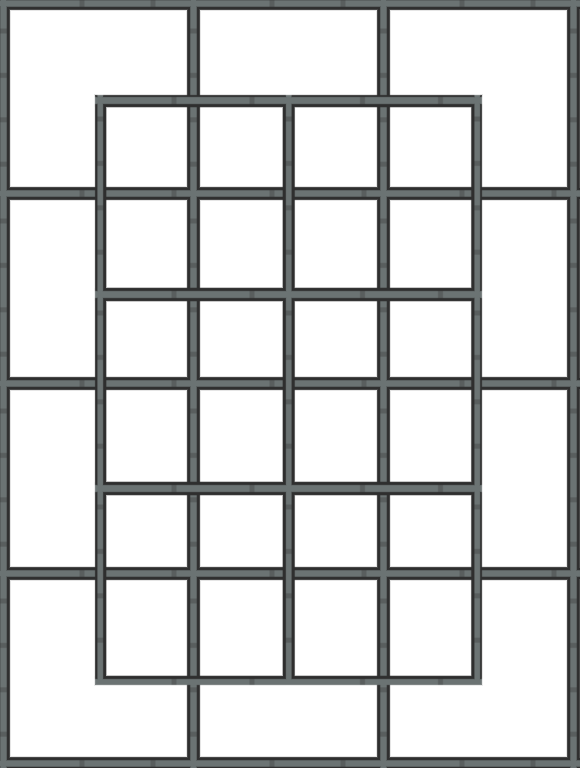
A Shadertoy shader for this pattern:

```glsl
#define DESIGN_HEIGHT 768.0
#define OUTLINE 3.2
#define TICK_HALF 2.5
#define TICK_STEP 44.4
#define STEEL vec3(0.42, 0.45, 0.45)
#define SEAM vec3(0.35, 0.37, 0.37)
#define EDGE_DARK vec3(0.18, 0.18, 0.18)

float blur; // edge softness in design units

float below(float value, float limit) {
    return 1.0 - smoothstep(limit - blur, limit + blur, value);
}

// Seam mark repeated once per pitch
float tick(float x, float start, float pitch) {
    float d = abs(mod(x - start + 0.5 * pitch, pitch) - 0.5 * pitch);
    return below(d, TICK_HALF);
}

// Four evenly spaced seams along each vertical span
float tickRun(float y, float start, float pitch) {
    float marks = 0.0;
    for (int i = 0; i < 4; i++)
        marks = max(marks, tick(y, start + TICK_STEP * float(i), pitch));
    return marks;
}

// Bars around repeated open cells: rgb is metal, a is coverage
vec4 lattice(vec2 p, vec2 firstCenter, vec2 pitch, vec2 halfCell,
             vec2 seamX, float seamY) {
    vec2 local = mod(p - firstCenter + 0.5 * pitch, pitch) - 0.5 * pitch;
    vec2 outside = abs(local) - halfCell;
    float d = max(outside.x, outside.y);

    float acrossMarks = max(tick(p.x, seamX.x, pitch.x), tick(p.x, seamX.y, pitch.x));
    float horizontal = acrossMarks * step(0.0, outside.y);
    float vertical = tickRun(p.y, seamY, pitch.y) * step(0.0, outside.x);
    vec3 metal = mix(STEEL, SEAM, max(horizontal, vertical));
    metal = mix(metal, EDGE_DARK, below(d, OUTLINE));
    return vec4(metal, 1.0 - below(d, 0.0));
}

float boxMask(vec2 p, vec2 center, vec2 halfSize) {
    vec2 d = abs(p - center) - halfSize;
    return below(max(d.x, d.y), 0.0);
}

void mainImage(out vec4 fragColor, in vec2 fragCoord) {
    float scale = DESIGN_HEIGHT / iResolution.y;
    vec2 p = vec2(fragCoord.x, iResolution.y - fragCoord.y) * scale;
    blur = max(0.9, 0.6 * scale);

    // Wide grid behind; its outer rails carry shifted seams
    float rail = step(abs(p.y - 384.0), 370.0);
    vec2 wideSeams = vec2(82.0, mix(153.0, 174.0, rail));
    vec4 wide = lattice(p, vec2(98.5), vec2(190.0), vec2(88.5), wideSeams, 31.0);
    vec3 color = mix(vec3(1.0), wide.rgb, wide.a);

    // Raised frame with two columns and three rows
    vec4 front = lattice(p, vec2(194.5, 197.5), vec2(188.5, 194.0),
                         vec2(88.2, 90.3), vec2(174.0, 252.0), 119.0);
    float frame = boxMask(p, vec2(288.5, 390.0), vec2(193.5, 295.0));
    color = mix(color, front.rgb, front.a * frame);

    fragColor = vec4(color, 1.0);
}
```
